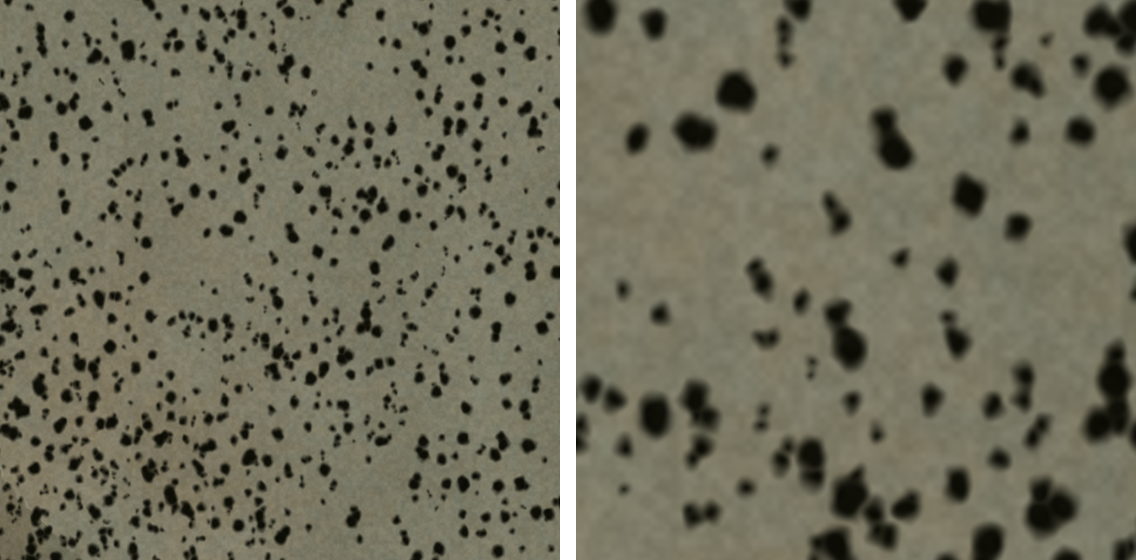
Left, the full canvas; right, a detail of the centre.
A WebGL 1 fragment shader for this texture:

```glsl
precision highp float;
uniform vec2 u_resolution;

#define SPOT_CELLS 26.0
#define SPECK_CELLS 42.0
#define SPOT_RADIUS vec2(0.0036, 0.0104)
#define SPECK_RADIUS vec2(0.0015, 0.0058)
#define EDGE_SOFTNESS 0.0046
#define SPOT_STRETCH 1.18
#define WOBBLE 0.0045
#define GRAIN 0.085
#define GROUND_COLOR vec3(0.488, 0.482, 0.405)
#define SPOT_COLOR vec3(0.035, 0.037, 0.008)

vec3 hash3(vec2 p) {
  vec3 q = fract(vec3(p.xyx) * vec3(0.1031, 0.1030, 0.0973));
  q += dot(q, q.yxz + 33.33);
  return fract((q.xxy + q.yzz) * q.zyx);
}

float noise(vec2 p) {
  vec2 i = floor(p);
  vec2 f = fract(p);
  f = f * f * (3.0 - 2.0 * f);
  return mix(mix(hash3(i).x, hash3(i + vec2(1.0, 0.0)).x, f.x),
             mix(hash3(i + vec2(0.0, 1.0)).x, hash3(i + 1.0).x, f.x), f.y);
}

float fbm(vec2 p) {
  float sum = 0.0;
  float weight = 0.5;
  for (int i = 0; i < 4; i++) {
    sum += weight * noise(p);
    p = p * 2.03 + 17.3;
    weight *= 0.5;
  }
  return sum / 0.9375;
}

// Soft oval blob, slightly taller than wide
float blob(vec2 offset, float radius) {
  offset.y /= SPOT_STRETCH;
  return 1.0 - smoothstep(-EDGE_SOFTNESS, EDGE_SOFTNESS, length(offset) - radius);
}

// Fraction of ground left visible by one layer of jittered blobs
float groundLeft(vec2 p, float cells, vec2 radii, float density, float seed) {
  float visible = 1.0;
  vec2 base = floor(p * cells);
  for (int y = -1; y <= 1; y++) {
    for (int x = -1; x <= 1; x++) {
      vec2 cell = base + vec2(float(x), float(y));
      vec3 place = hash3(cell + seed);
      vec3 traits = hash3(cell + seed + 71.7);
      vec2 center = (cell + place.xy) / cells;
      float corner = 1.0 - smoothstep(0.1, 0.75, length(center));
      float chance = density + 0.7 * (noise(center * 9.0 + seed) - 0.5) + 0.3 * corner;
      if (place.z < chance) {
        float radius = mix(radii.x, radii.y, traits.x);
        vec2 offset = p - center;
        visible *= 1.0 - blob(offset, radius);
        // Some blobs carry a smaller companion, mostly above or below
        if (traits.y < 0.3) {
          float angle = 6.2832 * traits.z;
          vec2 shift = vec2(0.6 * cos(angle), sin(angle)) * (radius + 0.007);
          visible *= 1.0 - blob(offset - shift, radius * 0.75);
        }
      }
    }
  }
  return visible;
}

void main() {
  vec2 p = gl_FragCoord.xy / min(u_resolution.x, u_resolution.y);

  // Mottled ground, browner toward the lower left
  float brown = (1.0 - smoothstep(0.0, 0.65, length(p - vec2(0.15, 0.2))))
              * smoothstep(0.25, 0.65, fbm(p * 5.0 + 8.0));
  vec3 color = GROUND_COLOR + 0.07 * (fbm(p * 7.0) - 0.5);
  color += brown * vec3(0.015, -0.012, -0.025);

  // Greyer corner behind a pale ragged seam
  float seam = p.x * 1.1 + p.y - 0.155 + 0.035 * (fbm(p * 30.0) - 0.5);
  color -= 0.05 * (1.0 - smoothstep(-0.006, 0.004, seam));
  color += 0.09 * (1.0 - smoothstep(0.0, 0.005, abs(seam))) * noise(p * 70.0);

  // Fine grain with a faint tint
  float grain = 0.6 * noise(p * 125.0) + 0.4 * noise(p * 250.0 + 31.0) - 0.5;
  color += GRAIN * grain;
  color += 0.02 * (noise(p * 60.0 + 5.0) - 0.5) * vec3(1.0, 0.0, -1.0);

  // Dark spots with ragged outlines
  vec2 warp = vec2(noise(p * 105.0 + 40.0), noise(p * 105.0 + 90.0)) - 0.5;
  vec2 q = p + WOBBLE * warp;
  float visible = groundLeft(q, SPOT_CELLS, SPOT_RADIUS, 0.62, 13.0);
  visible *= groundLeft(q, SPECK_CELLS, SPECK_RADIUS, 0.06, 157.0);
  color = mix(SPOT_COLOR + 0.03 * (grain + 0.5), color, visible);

  gl_FragColor = vec4(color, 1.0);
}
```
